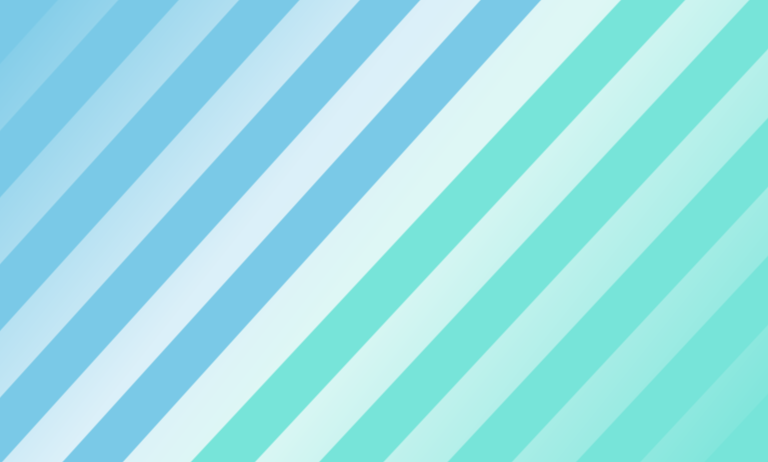
Reproduce this pattern procedurally as a Shadertoy shader.

```glsl
// Soft mask of bands that fill [0,1], [2,3], [4,5]... and nothing below zero
float bands(float s) {
    float edge = max(0.025, 0.7 * fwidth(s));
    float inside = 0.5 - abs(mod(s + 0.5, 2.0) - 1.0);
    return step(-0.5, s) * smoothstep(-edge, edge, inside);
}

void mainImage(out vec4 fragColor, in vec2 fragCoord) {
    // Height is one unit, origin at the upper left
    vec2 p = vec2(fragCoord.x, iResolution.y - fragCoord.y) / iResolution.y;

    vec3 blue = vec3(0.48, 0.79, 0.905);
    vec3 mint = vec3(0.465, 0.893, 0.85);

    // Diagonal background: blue, pale blue, pale mint, mint
    float g = p.x + 0.8 * p.y;
    vec3 color = mix(blue, vec3(0.86, 0.94, 0.975), clamp(g / 0.93, 0.0, 1.0));
    color = mix(color, vec3(0.87, 0.97, 0.96), smoothstep(0.93, 1.3, g));
    color = mix(color, mint, clamp((g - 1.3) / 1.163, 0.0, 1.0));

    // Solid bands spread outward from both sides of the pale centre
    float blueBand = bands((1.171 - p.x - 0.905 * p.y) / 0.1307);
    float mintBand = bands((p.x + 0.931 * p.y - 1.344) / 0.139);
    color = mix(color, blue, blueBand);
    color = mix(color, mint, mintBand);

    fragColor = vec4(color, 1.0);
}
```
